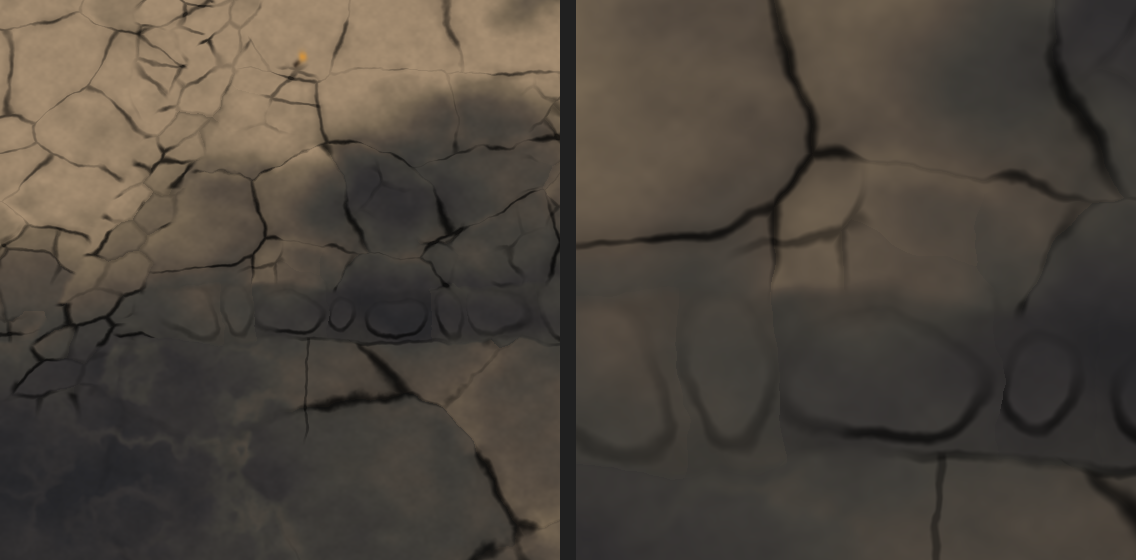
Left: the whole. Right: its middle third, enlarged.
Reproduce this texture procedurally as a WebGL 2 fragment shader.

```glsl
#version 300 es
precision highp float;
uniform vec2 u_resolution;
out vec4 outColor;

float hash(vec2 p) {
  return fract(sin(dot(p, vec2(127.1, 311.7))) * 43758.5453);
}

float noise(vec2 p) {
  vec2 i = floor(p), f = fract(p);
  f = f * f * (3.0 - 2.0 * f);
  return mix(mix(hash(i), hash(i + vec2(1, 0)), f.x),
             mix(hash(i + vec2(0, 1)), hash(i + vec2(1, 1)), f.x), f.y);
}

float fbm(vec2 p) {
  float sum = 0.0, amp = 0.53;
  for (int i = 0; i < 4; i++) {
    sum += amp * noise(p);
    p = mat2(1.6, 1.2, -1.2, 1.6) * p + 7.7;
    amp *= 0.5;
  }
  return sum;
}

vec2 warp(vec2 p, float scale) {
  return vec2(fbm(p * scale), fbm(p * scale + 40.0)) - 0.5;
}

// Irregular stones: x = distance to the joint, y = random value of the stone
vec2 stones(vec2 p) {
  float first = 9.0, second = 9.0, id = 0.0;
  for (int j = -1; j <= 1; j++)
    for (int i = -1; i <= 1; i++) {
      vec2 c = floor(p) + vec2(i, j);
      float d = distance(p, c + 0.08 + 0.84 * vec2(hash(c), hash(c + 37.3)));
      second = min(second, max(first, d));
      if (d < first) { first = d; id = hash(c + 5.1); }
    }
  return vec2(0.5 * (second - first), id);
}

// Rounded cobbles: x = signed rim distance, y = height in stone, z = random value
vec3 cobble(vec2 p) {
  vec2 id = floor(p);
  float r = hash(id + 3.7);
  vec2 q = fract(p) - 0.5 - 0.2 * (vec2(hash(id), hash(id + 9.0)) - 0.5);
  q.x += 0.5 * (r - 0.5) * q.y;
  vec2 size = vec2(mix(0.3, 0.45, hash(id + 11.0)), mix(0.27, 0.43, r));
  return vec3(length(q / size) - 1.0, q.y, r);
}

float pool(vec2 p, vec2 centre, vec2 radius) {
  vec2 q = (p - centre) / radius;
  return exp(-dot(q, q));
}

// Broad sun and shade, as a position on the colour ramp
float sunTone(vec2 p) {
  float t = mix(2.2, 5.15, smoothstep(0.37, 0.86, p.y + 0.2 * (0.5 - p.x)));
  t -= 2.9 * pool(p, vec2(0.66, 0.64) + vec2(0.0, 0.2 * (p.x - 0.66)), vec2(0.17, 0.075));
  t -= 1.7 * pool(p, vec2(0.86, 0.80), vec2(0.13, 0.07));
  t -= 2.9 * pool(p, vec2(0.96, 1.0), vec2(0.09, 0.05));
  t -= 1.0 * pool(p, vec2(0.42, 0.68), vec2(0.09, 0.06));
  t -= 1.6 * pool(p, vec2(0.8, 0.44), vec2(0.4, 0.06));
  t -= 1.6 * pool(p, vec2(0.08, 0.10), vec2(0.28, 0.16));
  t -= 0.6 * pool(p, vec2(0.33, 0.22), vec2(0.2, 0.24));
  t += 0.7 * pool(p, vec2(0.97, 0.12), vec2(0.16, 0.2));
  return t + 0.6 * pool(p, vec2(0.82, 0.55), vec2(0.13, 0.04));
}

vec3 ramp(float t) {
  vec3 c = mix(vec3(0.15, 0.15, 0.16), vec3(0.20, 0.19, 0.19), clamp(t, 0.0, 1.0));
  c = mix(c, vec3(0.25, 0.24, 0.22), clamp(t - 1.0, 0.0, 1.0));
  c = mix(c, vec3(0.33, 0.29, 0.25), clamp(t - 2.0, 0.0, 1.0));
  c = mix(c, vec3(0.46, 0.40, 0.32), clamp(t - 3.0, 0.0, 1.0));
  return mix(c, vec3(0.62, 0.53, 0.425), clamp(t - 4.0, 0.0, 1.0));
}

void main() {
  vec2 p = gl_FragCoord.xy / u_resolution;
  vec2 w = p + 0.03 * warp(p, 10.0) + 0.012 * warp(p, 34.0);
  vec2 bent = w + 0.12 * warp(p, 3.5);
  float tone = sunTone(p + 0.1 * warp(p, 8.0));

  // Regions: kerb row, slanting strip, lower paving, veined flagstone
  float lower = 1.0 - smoothstep(0.386, 0.396, w.y);
  float row = (1.0 - lower) * (1.0 - smoothstep(0.48, 0.495, w.y)) * smoothstep(0.26, 0.33, w.x);
  float across = (w.x - 0.435 + 0.49 * (1.0 - w.y)) / mix(0.1, 0.042, w.y);
  float strip = (1.0 - smoothstep(0.85, 1.1, abs(across))) * smoothstep(0.24, 0.32, p.y) * (1.0 - row);
  float veined = lower * (1.0 - smoothstep(0.49, 0.55, w.x)) * (1.0 - strip);
  float plain = (1.0 - row) * (1.0 - strip) * (1.0 - 0.9 * veined);

  // Slabs: thin dark joints fade in and out, pale mortar between
  vec2 slab = mix(stones(bent * vec2(4.8, 7.2)), stones(bent * vec2(2.9, 3.3) + 4.3), lower);
  float broken = smoothstep(0.38, 0.68, fbm(p * 13.0 + 3.0));
  float joint = 1.0 - smoothstep(0.002, mix(0.012, 0.035, broken), slab.x);
  float halo = 1.0 - smoothstep(0.01, 0.11, slab.x);
  float sunny = smoothstep(3.4, 4.8, tone);
  float crack = plain * joint * mix(0.12, mix(0.85, 0.6, sunny), broken);
  crack += 0.16 * plain * halo * broken;
  tone += plain * ((slab.y - 0.5) * mix(1.3, 0.5, sunny) + 0.5 * halo * (1.0 - broken));

  // Scattered chips and hairlines
  vec2 chip = stones(bent * vec2(12.0, 16.0));
  float chipped = smoothstep(0.53, 0.68, noise(p * 6.0 + 8.0)) * plain * (1.0 - lower);
  crack += 0.55 * chipped * broken * (1.0 - smoothstep(0.01, 0.07, chip.x));
  tone += 0.7 * chipped * (chip.y - 0.5);

  // Cobbles in the row and in the strip
  vec3 kerb = cobble(vec2(w.x * 10.6 + 0.2 * sin(w.x * 31.0), (w.y - 0.39) / 0.1));
  float rim = 1.0 - smoothstep(0.02, 0.22, abs(kerb.x - 0.06));
  crack += row * rim * mix(0.15, 0.85, smoothstep(0.2, -0.35, kerb.y)) * mix(0.4, 1.0, broken);
  crack += 0.2 * row * smoothstep(0.0, 0.2, kerb.x) * fbm(p * 30.0);
  vec2 sett = stones(vec2(across * 0.95 + 2.3, w.y * 17.0));
  float pit = smoothstep(0.5, 0.72, noise(p * vec2(17.0, 25.0) + 5.0));
  crack += strip * (1.0 - smoothstep(0.01, 0.1, sett.x)) * mix(0.22, 0.95, pit);
  tone += row * (kerb.z - 0.5) * 0.9 + strip * (sett.y - 0.65) * 0.9;

  // Straight edges of the lower paving
  float ledge = 1.0 - smoothstep(0.001, 0.005, abs(w.y - 0.391));
  float side = (1.0 - smoothstep(0.001, 0.004, abs(w.x - 0.545))) * lower * smoothstep(0.2, 0.24, p.y);
  crack += 0.5 * ledge * smoothstep(0.5, 0.56, p.x) * broken + 0.5 * side;

  // Pale veins, blotches and fine grain
  float ridge = 1.0 - abs(2.0 * fbm(w * 12.0 + 19.0) - 1.0);
  tone += veined * (1.3 * smoothstep(0.72, 1.0, ridge) * noise(p * 9.0) - 0.3);
  tone += 1.6 * (fbm(p * 6.0 + 12.0) - 0.5) + 0.7 * (fbm(p * vec2(20.0, 26.0)) - 0.5);
  float grain = 0.12 * (fbm(p * vec2(38.0, 50.0)) - 0.5) + 0.04 * (noise(p * 130.0) - 0.5);
  vec3 color = ramp(tone) * (1.0 + grain) * (1.0 - 0.74 * clamp(crack, 0.0, 1.0));

  // Fallen leaf and its shadow
  color = mix(color, vec3(0.16, 0.12, 0.09), 0.8 * pool(w, vec2(0.528, 0.890), vec2(0.007)));
  color = mix(color, vec3(0.83, 0.57, 0.22), 0.9 * pool(w, vec2(0.539, 0.901), vec2(0.007, 0.01)));
  outColor = vec4(color, 1.0);
}
```
